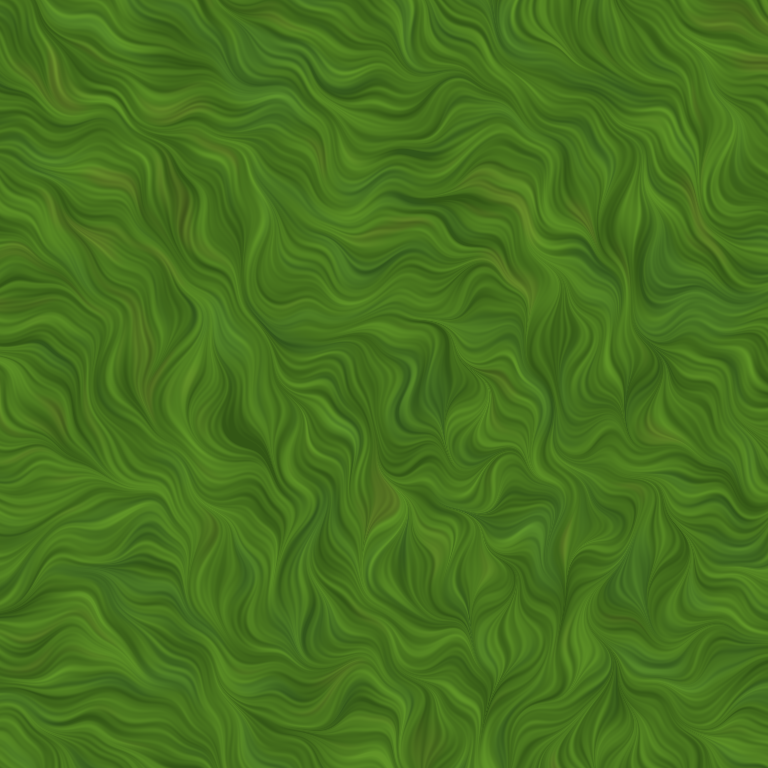
Give the GLSL for this texture, as a WebGL 1 fragment shader.

```glsl
precision highp float;
// Green combed strands that sweep down to the right, bending into folds and whorls.
// A flow angle is built from layered sines; each point then averages grain noise
// along its streamline (line integral convolution), which draws out the strands.

uniform vec2 u_resolution;

// Colours
const vec3 DARK_GREEN  = vec3(0.228, 0.378, 0.094);
const vec3 LIGHT_GREEN = vec3(0.340, 0.532, 0.138);
const vec3 OLIVE_SHIFT = vec3(0.045, -0.010, 0.015);
const vec3 COOL_SHIFT  = vec3(-0.004, 0.000, 0.024);

// Flow
const float BASE_ANGLE  = -0.55;  // radians, down to the right
const float STEEP_TURN  = -0.75;  // extra turn inside the steep region
const vec2  STEEP_PLACE = vec2(0.68, 0.38);
const float BEND        = 0.31;   // strength of each sine layer
const float BEND_SCALE  = 9.0;    // frequency of the widest layer
const float BEND_GROWTH = 1.42;
const float FOLDING     = 1.5;    // how far layers warp each other
const float WILDNESS    = 0.9;    // extra bending inside the steep region
const int   BEND_LAYERS = 7;

// Strands, sizes as cells per canvas
const float FINE_CELLS  = 220.0;
const float BROAD_CELLS = 95.0;
const float TINT_CELLS  = 48.0;
const float FINE_GAIN   = 16.5;
const float BROAD_GAIN  = 5.5;
const float CONTRAST    = 0.29;
const float MID_TONE    = 0.48;
const float STEP_LENGTH = 0.0032;
const int   STEPS       = 26;

float hash(vec2 cell) {
  vec3 h = fract(cell.xyx * 0.1031);
  h += dot(h, h.yzx + 33.33);
  return fract((h.x + h.y) * h.z);
}

// Smooth value noise, centred on zero
float grain(vec2 p) {
  vec2 cell = floor(p);
  vec2 f = fract(p);
  f = f * f * (3.0 - 2.0 * f);
  float low  = mix(hash(cell), hash(cell + vec2(1.0, 0.0)), f.x);
  float high = mix(hash(cell + vec2(0.0, 1.0)), hash(cell + 1.0), f.x);
  return mix(low, high, f.y) - 0.5;
}

// Direction of the strands: sines at golden-angle headings, each warped by the last
vec2 flow(vec2 p) {
  vec2 away = p - STEEP_PLACE;
  float steep = exp(-dot(away, away) * 11.0);
  float bend = 0.0;
  float scale = BEND_SCALE;
  for (int i = 0; i < BEND_LAYERS; i++) {
    float heading = 0.7 + 2.4 * float(i);
    float along = dot(p, vec2(cos(heading), sin(heading)));
    bend += BEND * sin(along * scale + 1.7 * float(i) + FOLDING * bend);
    scale *= BEND_GROWTH;
  }
  float angle = BASE_ANGLE + STEEP_TURN * steep + bend * (1.0 + WILDNESS * steep);
  return vec2(cos(angle), sin(angle));
}

// Fine, broad and tint grain averaged both ways along the streamline
vec3 combedGrain(vec2 start) {
  vec3 sum = vec3(0.0);
  float total = 0.0;
  for (int side = 0; side < 2; side++) {
    float stride = STEP_LENGTH * (float(side) * 2.0 - 1.0);
    vec2 p = start + 0.5 * stride * flow(start);
    for (int i = 0; i < STEPS; i++) {
      float t = (float(i) + 0.5) / float(STEPS);
      float weight = 0.5 + 0.5 * cos(3.14159 * t);
      sum += weight * vec3(grain(p * FINE_CELLS),
                           grain(p * BROAD_CELLS + 17.3),
                           grain(p * TINT_CELLS + 51.7));
      total += weight;
      p += stride * flow(p);
    }
  }
  return sum / total;
}

void main() {
  vec2 p = gl_FragCoord.xy / u_resolution.y;
  // The whole pattern lives on a shifted canvas, so no cell index is negative
  vec3 strand = combedGrain(p);

  // Light and dark strands
  float tone = strand.x * FINE_GAIN + strand.y * BROAD_GAIN;
  float shade = clamp(MID_TONE + CONTRAST * tone, -0.25, 1.3);
  vec3 color = mix(DARK_GREEN, LIGHT_GREEN, shade);

  // Olive and cool tinges
  color += OLIVE_SHIFT * smoothstep(0.10, 0.32, strand.z + 0.6 * strand.y);
  color += COOL_SHIFT * smoothstep(0.02, 0.25, -strand.z - 0.5 * strand.x);

  gl_FragColor = vec4(color, 1.0);
}
```
